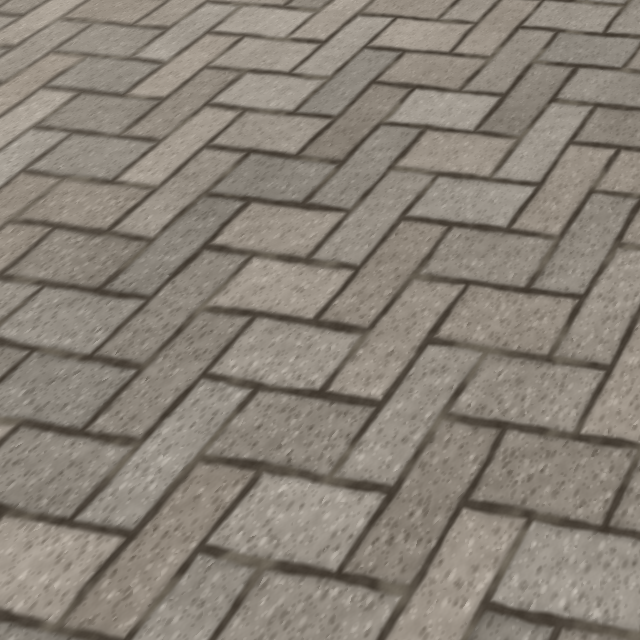
This texture is drawn by a Shadertoy shader. Its source:

```glsl
// Worn grey herringbone paving seen at a slant. A homography maps the canvas to
// the ground plane, where 2 by 1 bricks are found from their grid cell; layered
// sines wobble the joints and mottle the stone, cellular noise adds pits and grit.

const vec3 STONE = vec3(0.585, 0.555, 0.515);
const vec3 SAND  = vec3(0.425, 0.395, 0.345);
const vec3 SOIL  = vec3(0.265, 0.235, 0.200);

// Ground plane (brick widths) to canvas (origin at upper left), by columns
const mat3 GROUND_TO_CANVAS = mat3(
    0.0928, 0.0081, -0.0132,
    0.1194, -0.0707, 0.0650,
    0.3125, 0.7122, 1.0);

float hash(vec2 p) {
    vec3 q = fract(p.xyx * vec3(0.1031, 0.1030, 0.0973));
    q += dot(q, q.yzx + 33.33);
    return fract((q.x + q.y) * q.z);
}

// Layered, turned and bent sines, roughly -1 to 1
float sineNoise(vec2 p) {
    const mat2 TURN = mat2(1.36, 1.02, -1.02, 1.36);
    float sum = 0.0, amp = 0.5;
    for (int i = 0; i < 5; i++) {
        p = TURN * p + 1.7;
        sum += amp * sin(p.x + 1.3 * sin(p.y));
        amp *= 0.62;
    }
    return sum;
}

// Cellular noise: distance to the nearest point, and that point's random value
vec2 cellular(vec2 p) {
    vec2 cell = floor(p), best = vec2(9.0, 0.0);
    for (int y = -1; y <= 1; y++)
    for (int x = -1; x <= 1; x++) {
        vec2 c = cell + vec2(x, y);
        vec2 point = c + vec2(hash(c), hash(c + 57.3));
        float d = distance(p, point);
        if (d < best.x) best = vec2(d, hash(c + 113.7));
    }
    return best;
}

// Dark pits (negative) and pale grit (positive)
float flecks(vec2 p) {
    vec2 c = cellular(p);
    float spot = 1.0 - smoothstep(0.08, 0.5, c.x);
    return spot * (step(0.82, c.y) - step(c.y, 0.34));
}

// Herringbone: lower left corner (xy) and size (zw) of the brick holding p
vec4 herringbone(vec2 p) {
    vec2 cell = floor(p);
    float part = mod(cell.x + cell.y, 4.0);
    bool lying = part < 1.5;
    vec2 along = lying ? vec2(1.0, 0.0) : vec2(0.0, 1.0);
    return vec4(cell - along * mod(part, 2.0), 1.0 + along);
}

// Depth inside a rounded box centred on the origin
float boxDepth(vec2 p, vec2 halfSize, float radius) {
    vec2 q = abs(p) - halfSize + radius;
    return radius - length(max(q, 0.0)) - min(max(q.x, q.y), 0.0);
}

vec3 stoneColour(vec2 p, vec2 id, float detail) {
    float tone = hash(id + 7.1) - 0.5;
    float warmth = hash(id + 31.9) - 0.5;
    vec2 shift = 9.0 * vec2(hash(id + 3.3), hash(id + 5.7));
    float mottle = 0.026 * sineNoise(p * 1.1 + shift);
    float grain = 0.036 * sineNoise(p * 7.0 + shift);
    float grit = 0.085 * flecks(p * vec2(9.0, 6.0) + shift)
               + 0.055 * flecks(p * 14.0 - shift);
    vec3 colour = STONE + 0.11 * tone + mottle + detail * (grain + grit);
    return colour + warmth * vec3(0.014, 0.0, -0.010);
}

vec3 jointColour(vec2 p) {
    float sandy = smoothstep(-0.1, 0.9, sineNoise(p * 1.6 + 4.0));
    return mix(SOIL, SAND, sandy) + 0.035 * sineNoise(p * 8.0);
}

void mainImage(out vec4 fragColor, in vec2 fragCoord) {
    vec2 canvas = fragCoord / iResolution.xy;
    canvas.y = 1.0 - canvas.y;

    // Project onto the ground
    vec3 ray = inverse(GROUND_TO_CANVAS) * vec3(canvas, 1.0);
    vec2 ground = ray.xy / ray.z;
    vec2 footprint = fwidth(ground);
    float soft = max(footprint.x, footprint.y);
    float detail = 1.0 - 0.55 * smoothstep(0.2, 1.0, 1.0 - canvas.y);
    float nearness = smoothstep(0.0, 0.75, canvas.x + canvas.y);

    // Uneven brick outlines
    vec2 wobble = vec2(sineNoise(ground * 1.5), sineNoise(ground * 1.5 + 20.0));
    vec2 p = ground + 0.022 * wobble;
    vec4 brick = herringbone(p);
    vec2 local = p - brick.xy - 0.5 * brick.zw;
    float depth = boxDepth(local, 0.5 * brick.zw, 0.07);

    // Joint and the worn, darker rim beside it
    float gap = 0.042 + 0.016 * sineNoise(ground * 2.3 + 11.0);
    float joint = 1.0 - smoothstep(gap - soft, gap + soft + 0.025, depth);
    float rim = 1.0 - smoothstep(gap, gap + 0.12, depth);

    vec3 colour = stoneColour(ground, brick.xy, detail);
    colour *= 1.0 - 0.12 * rim;
    colour = mix(colour, jointColour(ground), joint * mix(0.55, 0.95, nearness));
    colour *= mix(1.10, 1.0, nearness);
    fragColor = vec4(clamp(colour, 0.0, 1.0), 1.0);
}
```
